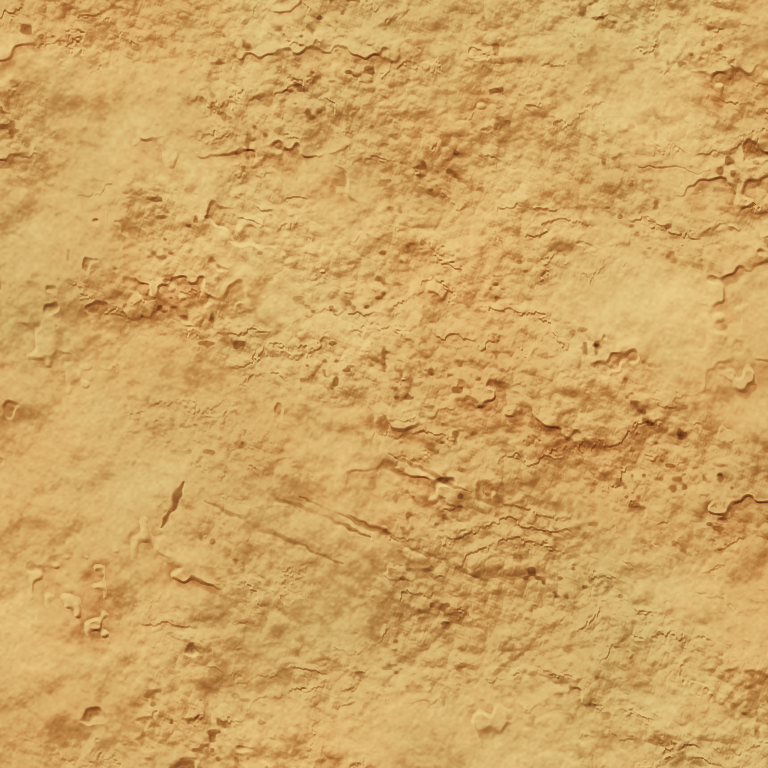
A Shadertoy shader for this texture:

```glsl
// Rough ochre sand bank with crumbling ledges, crevices and scraped grooves, lit from above.

float hash(vec2 p) {
    return fract(sin(dot(p, vec2(127.1, 311.7))) * 43758.5);
}

float noise(vec2 p) {
    vec2 i = floor(p), f = fract(p);
    f = f * f * (3.0 - 2.0 * f);
    return mix(mix(hash(i), hash(i + vec2(1, 0)), f.x),
               mix(hash(i + vec2(0, 1)), hash(i + vec2(1, 1)), f.x), f.y);
}

// Cellular noise: distance to the nearest seed
float cells(vec2 p) {
    vec2 i = floor(p);
    float nearest = 9.0;
    for (int y = -1; y <= 1; y++)
    for (int x = -1; x <= 1; x++) {
        vec2 c = i + vec2(x, y);
        nearest = min(nearest, length(c + vec2(hash(c), hash(c + 37.0)) - p));
    }
    return nearest;
}

vec2 warp(vec2 p) {
    return p + 0.014 * (vec2(noise(p * 19.0), noise(p * 19.0 + 50.0)) - 0.5)
             + 0.006 * (vec2(noise(p * 80.0), noise(p * 80.0 + 90.0)) - 0.5);
}

// Where the bank is crumbled rather than smooth, in bands sloping down to the right
float roughness(vec2 p) {
    vec2 q = vec2(p.x, p.y + 0.35 * p.x);
    float n = 0.55 * noise(q * vec2(3.0, 5.5) + 4.0) + 0.45 * noise(q * vec2(9.0, 15.0));
    return smoothstep(0.3, 0.72, n + 0.25 * (p.y - 0.45));
}

// Ledges: x = phase, rising slowly and breaking off downwards, y = strength
vec2 ledge(vec2 p, float jag) {
    float s = 1.6 * noise(p * vec2(3.0, 4.0) + 8.0) + 0.9 * noise(p * vec2(8.0, 11.0))
            + jag * (0.45 * noise(p * 32.0) + 0.3 * noise(p * 80.0)) - 5.0 * p.y;
    float strength = 0.5 * noise(p * vec2(5.0, 7.0) + 21.0) + 0.5 * noise(p * 16.0);
    return vec2(fract(s), smoothstep(0.45, 0.7, strength));
}

float height(vec2 p) {
    float rough = roughness(p), h = 0.0, freq = 4.0;
    vec2 q = warp(p), r = q;

    // Broad swells down to sand grain, creased where crumbled
    mat2 turn = mat2(0.8, 0.6, -0.6, 0.8);
    for (int i = 0; i < 8; i++) {
        if (i == 4) r = p;
        float n = noise(r * freq + float(i) * 17.0);
        if (i > 2) n = mix(n, abs(2.0 * n - 1.0), 0.6 * rough);
        h += n * (i < 4 ? 30.0 : 35.0 + 22.0 * rough) / freq;
        r = turn * r;
        freq *= 1.8;
    }

    // Clods, large ledges and small flakes
    h -= rough * (0.9 * cells(q * vec2(28.0, 36.0)) + 0.6 * cells(q * 75.0));
    vec2 l = ledge(p, 1.0), flake = ledge(q * 3.6 + 5.0, 0.7);
    h += 2.0 * l.y * (l.x - smoothstep(0.9, 1.0, l.x));
    return h + 1.1 * flake.y * rough * (flake.x - smoothstep(0.86, 1.0, flake.x));
}

// Tapered, ragged groove: dark core with a paler lower lip
float groove(vec2 p, vec2 a, vec2 along, float width) {
    p += 0.008 * (vec2(noise(p * 32.0), noise(p * 32.0 + 7.0)) - 0.5)
       + 0.005 * (vec2(noise(p * 110.0), noise(p * 110.0 + 7.0)) - 0.5);
    float t = clamp(dot(p - a, along) / dot(along, along), 0.0, 1.0);
    vec2 d = p - a - along * t;
    float w = width * (0.2 + 3.0 * t * (1.0 - t)) * (0.2 + 1.3 * noise(p * 45.0));
    float core = 1.0 - smoothstep(0.3 * w, w + 0.0012, length(d));
    float lip = 1.0 - smoothstep(w, 2.0 * w + 0.001, length(d + vec2(0.0, 1.5 * w)));
    return (core - 0.25 * lip * (1.0 - core)) * smoothstep(0.2, 0.6, noise(p * 21.0 + 3.0));
}

void mainImage(out vec4 fragColor, in vec2 fragCoord) {
    vec2 p = fragCoord / iResolution.y;
    vec2 toLight = vec2(-0.001, 0.0025);
    float rough = roughness(p);

    // Slope shading with softened extremes, then shadow from higher ground above
    float h = height(p);
    float slope = h - height(p + toLight);
    slope /= slope > 0.0 ? 1.0 + 3.0 * slope : 1.0 - 0.6 * slope;
    float shadow = max(height(p + 5.0 * toLight) - h - 0.1, 0.0);
    float tone = 0.94 + slope - 0.22 * shadow / (1.0 + 0.4 * shadow);

    // Broad stains, hollows below the ledges, and grain
    float stain = 0.5 * noise(p * 3.5 + 31.0) + 0.5 * noise(p * vec2(9.0, 13.0) + 13.0);
    vec2 l = ledge(p, 1.0);
    float hollow = l.y * (1.0 - smoothstep(0.0, 0.4, l.x));
    tone += 0.42 * (stain - 0.5) - 0.07 * rough - 0.2 * hollow;
    tone += 0.14 * (noise(p * 215.0) - 0.5);

    // Small dark crevices, gathered in the crumbled parts
    float crevice = 0.55 * noise(p * vec2(62.0, 85.0)) + 0.45 * noise(p * vec2(130.0, 170.0));
    float gather = rough * smoothstep(0.3, 0.7, noise(p * 14.0 + 40.0));
    tone -= 0.65 * gather * smoothstep(0.66, 0.84, crevice);

    // Long scrapes running down to the right, and short steep cracks
    for (int i = 0; i < 5; i++) {
        float k = float(i), u = hash(vec2(k, 3.0)), v = hash(vec2(k, 8.0));
        vec2 start = vec2(0.27 + 0.06 * k, 0.42 - 0.11 * v);
        tone -= (0.25 + 0.3 * u) * groove(p, start, (0.1 + 0.14 * v) * vec2(0.9, -0.4), 0.004);
        vec2 foot = vec2(0.21 + 0.25 * k, 0.31 + 0.07 * k);
        if (i < 2) tone -= 0.7 * groove(p, foot, vec2(0.03, 0.06), 0.007);
    }
    tone -= 0.5 * groove(p, vec2(0.83, 0.783), vec2(0.16, -0.01), 0.0018);

    // Brown shadow through ochre to pale sand, with rusty and yellowish drifts
    tone = clamp(tone - 0.4 * max(tone - 0.88, 0.0), -0.45, 1.12);
    vec3 color = vec3(0.51, 0.308, 0.143) + vec3(0.36, 0.27, 0.08) * tone
               + vec3(0.0, 0.16, 0.25) * tone * abs(tone);
    float rust = noise(p * 5.0 + 60.0) + 0.4 * noise(p * 24.0) - 0.7 + 0.4 * hollow;
    fragColor = vec4(color + rust * vec3(0.025, -0.025, -0.02), 1.0);
}
```
